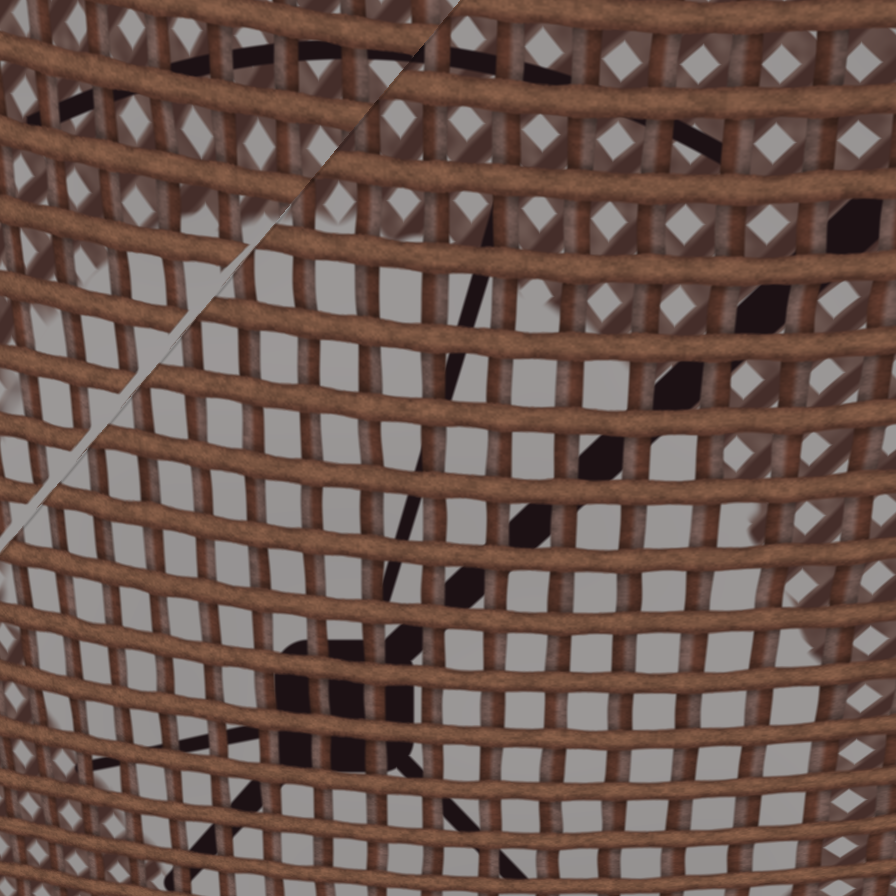
A Shadertoy shader for this texture:

```glsl
// Curved woven cane mesh with an overlapping seam, dark frame rods and a far lattice behind it.

// Colours
const vec3 PALE      = vec3(0.600, 0.588, 0.585);
const vec3 BAND      = vec3(0.465, 0.325, 0.250);
const vec3 BAND_EDGE = vec3(0.325, 0.205, 0.165);
const vec3 RUST      = vec3(0.345, 0.210, 0.165);
const vec3 MAUVE     = vec3(0.440, 0.345, 0.320);
const vec3 FAR_DARK  = vec3(0.270, 0.180, 0.165);
const vec3 FAR_LIGHT = vec3(0.430, 0.345, 0.320);
const vec3 ROD       = vec3(0.110, 0.068, 0.080);

// Weave: pitch and its change per repeat, in canvas units
const vec2 PITCH        = vec2(0.0716, 0.1029);
const vec2 PITCH_CHANGE = vec2(0.00143, -0.00208);
const float SAG         = 0.169;   // downward bow of the bands
const float BAND_HALF   = 0.185;   // half widths as a share of the pitch
const float STRIP_HALF  = 0.185;
const float FAR_HALF    = 0.25;
const float SOFTNESS    = 0.0022;  // least edge blur

// Opening through which the pale backdrop shows
const vec2 OPENING_CENTRE = vec2(0.456, 0.703);
const vec2 OPENING_RADII  = vec2(0.545, 0.390);

float hash(vec2 p) {
    vec3 q = fract(vec3(p.xyx) * 0.1031);
    q += dot(q, q.yzx + 33.33);
    return fract((q.x + q.y) * q.z);
}

float noise(vec2 p) {
    vec2 i = floor(p), f = fract(p);
    f = f * f * (3.0 - 2.0 * f);
    return mix(mix(hash(i), hash(i + vec2(1, 0)), f.x),
               mix(hash(i + vec2(0, 1)), hash(i + vec2(1, 1)), f.x), f.y);
}

// Coverage of a shape from its signed distance
float cover(float d) {
    float blur = max(SOFTNESS, 0.75 / iResolution.y);
    return 1.0 - smoothstep(-blur, blur, d);
}

// Tapered capsule
float rod(vec2 p, vec2 a, vec2 b, float startHalf, float endHalf) {
    vec2 pa = p - a, ba = b - a;
    float h = clamp(dot(pa, ba) / dot(ba, ba), 0.0, 1.0);
    return length(pa - ba * h) - mix(startHalf, endHalf, h);
}

float columnScale(float y) { return 1.16 - 0.28 * y; }

// Column and row numbers: bands on whole rows, strips on half columns
vec2 weaveCoord(vec2 p) {
    float lowest = 0.83 - 0.2 * p.y;
    float bow = (p.x - lowest) * (p.x - lowest) - (0.5 - lowest) * (0.5 - lowest);
    vec2 q = vec2((p.x - 0.528 + 0.015 * p.y) / columnScale(p.y), p.y + SAG * bow);
    return (sqrt(max(PITCH * PITCH + 4.0 * PITCH_CHANGE * q, 1e-5)) - PITCH) / (2.0 * PITCH_CHANGE);
}

// Dark frame: spokes, hub and upper hoop
float frameDistance(vec2 p) {
    float d = rod(p, vec2(0.56, 0.23), vec2(0.428, 0.67), 0.010, 0.007);
    d = min(d, rod(p, vec2(0.97, 0.24), vec2(0.38, 0.785), 0.027, 0.018));
    d = min(d, rod(p, vec2(0.38, 0.785), vec2(0.195, 0.985), 0.017, 0.012));
    d = min(d, rod(p, vec2(0.09, 0.857), vec2(0.30, 0.813), 0.006, 0.009));
    d = min(d, rod(p, vec2(0.43, 0.83), vec2(0.58, 0.985), 0.010, 0.010));
    vec2 hub = abs(p - vec2(0.384, 0.788)) - vec2(0.040, 0.036);
    d = min(d, length(max(hub, 0.0)) - 0.038);
    float t = p.x - 0.39;
    float hoop = abs(p.y - 0.055 - 0.676 * t * t) / sqrt(1.0 + 1.83 * t * t) - 0.011;
    return min(d, max(hoop, abs(t - 0.03) - 0.39));
}

void mainImage(out vec4 fragColor, in vec2 fragCoord) {
    vec2 uv = fragCoord / iResolution.xy;
    vec2 p = vec2(uv.x, 1.0 - uv.y);   // measured down from the top

    // The panel left of the slanted seam is shifted
    float seam = (p.x + 0.832 * p.y - 0.514) / 1.3;
    vec2 shift = seam < 0.0 ? vec2(-0.012, 0.05 - 0.085 * p.y) : vec2(0.0);
    vec2 grid = weaveCoord(p - shift);
    grid.y += 0.05 * (noise(grid * vec2(1.3, 1.0) + 40.0) - 0.5);
    grid.x += 0.07 * (noise(grid * vec2(1.0, 1.7) + 80.0) - 0.5);
    vec2 pitch = PITCH + 2.0 * PITCH_CHANGE * grid;
    pitch.x *= columnScale(p.y);
    float fibre = noise(grid * vec2(8.0, 15.0)) * 0.6 + noise(grid * vec2(23.0, 31.0)) * 0.4;

    // Pale backdrop
    vec3 col = PALE * (0.97 + 0.05 * noise(p * 5.0));

    // Far diagonal lattice outside the tilted opening
    vec2 o = p - OPENING_CENTRE;
    vec2 along = vec2(o.x + o.y, o.x - o.y) * 0.7071 / OPENING_RADII;
    float outside = smoothstep(0.96, 1.0, length(along) + 0.08 * (noise(p * 32.0) - 0.5));
    vec2 drift = vec2(noise(p * 4.0), noise(p * 4.0 + 17.0)) * 0.7 - 0.35;
    vec2 diag = vec2(grid.x + grid.y, grid.x - grid.y) + drift;
    vec2 strand = 0.5 - abs(fract(diag) - 0.5);
    float farDist = (min(strand.x, strand.y) - FAR_HALF) * pitch.x * 0.7;
    float sheen = smoothstep(0.10, 0.22, strand.x) * (0.35 + 0.65 * noise(diag * 4.0));
    col = mix(col, mix(FAR_DARK, FAR_LIGHT, sheen), cover(farDist) * outside);

    col = mix(col, ROD, cover(frameDistance(p)));

    // Upright strips: a rust and a mauve strand that swap sides
    float gap = 0.012 * smoothstep(0.22, 0.32, p.y);
    float front = 1.0 - cover(abs(seam + 0.5 * gap) - 0.5 * gap) * step(0.22, p.y);
    vec2 cell = floor(grid);
    float across = (fract(grid.x) - 0.5) / STRIP_HALF;
    float side = mod(cell.x + cell.y, 2.0) < 0.5 ? across : -across;
    vec3 stripCol = mix(RUST, MAUVE, smoothstep(-0.25, 0.35, side));
    stripCol *= (0.80 + 0.28 * fibre + 0.14 * hash(cell + 60.0)) * (1.0 - 0.22 * across * across);
    float rowOffset = fract(grid.y + 0.5) - 0.5;
    stripCol *= 1.0 - 0.28 * smoothstep(0.36, 0.18, abs(rowOffset));
    col = mix(col, stripCol, cover((abs(across) - 1.0) * STRIP_HALF * pitch.x) * front);

    // Cross bands, swelling a little at each crossing
    float crossing = 0.5 - 0.5 * cos(6.28319 * grid.x);
    float bandHalf = BAND_HALF * (0.92 + 0.12 * crossing + 0.08 * (fibre - 0.5));
    float height = rowOffset / bandHalf;
    vec3 bandCol = mix(BAND, BAND_EDGE, smoothstep(0.25, 1.05, abs(height + 0.12)));
    bandCol *= 0.80 + 0.34 * fibre + 0.07 * crossing;
    col = mix(col, bandCol, cover((abs(height) - 1.0) * bandHalf * pitch.y) * front);

    // Thin shade along the seam
    col *= 1.0 - 0.22 * cover(abs(seam - 0.002) - 0.001) * step(p.y, 0.62);
    fragColor = vec4(col, 1.0);
}
```
